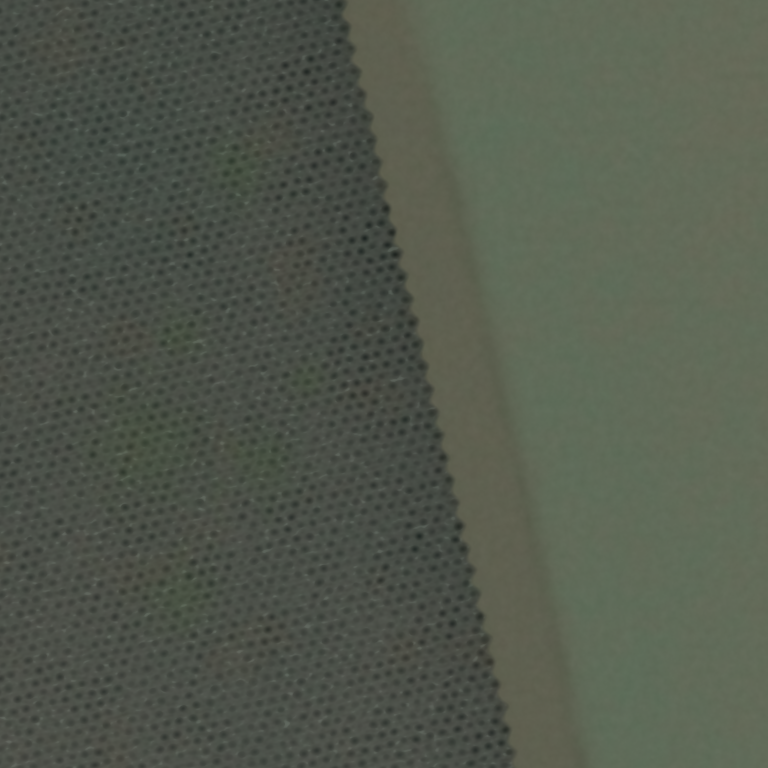
Reproduce this texture procedurally as a Shadertoy shader.

```glsl
// A dark perforated mesh with a toothed edge lies over a pale green sheet.
// A hexagonal lattice in a frame aligned with the slanted edge forms the holes;
// gradient noise adds the stains, the uneven weave and the fine grain.

vec2 hash2(vec2 p) {
    vec3 q = fract(p.xyx * vec3(0.1031, 0.1030, 0.0973));
    q += dot(q, q.yzx + 33.33);
    return fract((q.xx + q.yz) * q.zy);
}

float gradientAt(vec2 cell, vec2 offset) {
    return dot(hash2(cell) * 2.0 - 1.0, offset);
}

float gradientNoise(vec2 p) {
    vec2 i = floor(p), f = fract(p);
    vec2 u = f * f * f * (f * (f * 6.0 - 15.0) + 10.0);
    vec2 k = vec2(0.0, 1.0);
    return mix(mix(gradientAt(i, f), gradientAt(i + k.yx, f - k.yx), u.x),
               mix(gradientAt(i + k.xy, f - k.xy), gradientAt(i + 1.0, f - 1.0), u.x), u.y);
}

float fbm(vec2 p) {
    float sum = 0.0, gain = 1.0;
    for (int i = 0; i < 3; i++) {
        sum += gain * gradientNoise(p);
        p = mat2(1.6, 1.2, -1.2, 1.6) * p + 7.3;
        gain *= 0.5;
    }
    return sum;
}

// One rectangular lattice of soft holes; each has its own place and depth.
float holeLattice(vec2 p, vec2 pitch) {
    vec2 cell = floor(p / pitch + 0.5);
    vec2 random = hash2(cell + 200.0);
    vec2 d = p - cell * pitch + 0.0026 * (random.yx - 0.5);
    float r = length(d * vec2(0.92, 1.1)) / 0.0043;
    return (0.35 + 0.9 * random.x) * exp(-r * r);
}

// Warm band and green sheet, divided by a faint shadow line.
vec3 sheetColor(vec2 uv) {
    float seam = uv.x - (0.759 - 0.232 * uv.y + 0.032 * uv.y * (1.0 - uv.y));
    seam += 0.004 * gradientNoise(uv * 14.0);
    float cloud = fbm(uv * vec2(5.0, 4.0) + 3.0);
    float mottle = fbm(uv * 15.0 + 31.0);
    vec3 green = mix(vec3(0.374, 0.420, 0.348), vec3(0.390, 0.418, 0.348),
                     smoothstep(0.05, 0.4, seam + 0.2 * cloud));
    green += vec3(-0.016, 0.005, 0.002) * cloud + vec3(-0.016, 0.007, 0.004) * mottle;
    vec3 band = vec3(0.371, 0.376, 0.314) + vec3(0.008, 0.002, -0.004) * mottle;
    vec3 col = mix(band, green, smoothstep(-0.025, 0.04, seam));
    float line = exp(-pow((seam + 0.002) / 0.011, 2.0));
    float wear = 0.8 + 0.9 * gradientNoise(uv * 11.0 + 5.0);
    return col - 0.022 * line * wear * smoothstep(1.0, 0.75, uv.y);
}

vec3 meshColor(vec2 uv, vec2 p) {
    // Two lattices, offset by half a pitch, make the hexagonal weave.
    vec2 pitch = vec2(0.0174, 0.0303);
    vec2 q = p + vec2(0.005, 0.0) + 0.0028 * vec2(gradientNoise(uv * 32.0), gradientNoise(uv * 32.0 + 50.0));
    float hole = max(holeLattice(q, pitch), holeLattice(q + 0.5 * pitch, pitch));
    float nearEdge = smoothstep(-0.17, 0.0, p.x);
    float cloud = fbm(uv * 4.0 + 11.0);

    // Broad light, then cool and brown drifts.
    vec3 col = mix(vec3(0.294, 0.308, 0.279), vec3(0.274, 0.292, 0.264), uv.y);
    col -= vec3(0.024, 0.022, 0.019) * nearEdge;
    col += vec3(0.016, 0.007, 0.006) * cloud;
    vec2 cool = uv - vec2(0.18, 0.8);
    col += vec3(-0.009, 0.002, 0.001) * exp(-dot(cool, cool) * 35.0);

    // Green and brown stains: centre and radius.
    vec3 stains[6] = vec3[6](vec3(0.345, 0.395, 0.04), vec3(0.235, 0.225, 0.045),
                            vec3(0.40, 0.505, 0.025), vec3(0.235, 0.565, 0.03),
                            vec3(0.19, 0.42, 0.07), vec3(0.31, 0.78, 0.04));
    for (int i = 0; i < 6; i++) {
        vec2 d = (uv - stains[i].xy) / stains[i].z;
        float ragged = 1.0 + 1.2 * gradientNoise(uv * 30.0);
        col += vec3(-0.008, 0.009, -0.020) * exp(-dot(d, d) * ragged);
    }
    col += vec3(0.008, -0.002, -0.008) * smoothstep(0.1, 0.5, fbm(uv * 9.0 + 70.0));

    // Holes deepen by the edge; broken threads catch the light in specks.
    float weave = max(0.3, 1.0 + 0.9 * fbm(uv * 14.0));
    col -= vec3(0.072, 0.068, 0.061) * hole * weave * (0.85 + 0.3 * nearEdge);
    float thread = gradientNoise(p * vec2(70.0, 150.0)) + 0.8 * gradientNoise(p * vec2(130.0, 190.0) + 40.0);
    float lit = 1.0 - smoothstep(0.0, 0.4, hole);
    float glint = lit * (0.5 + 1.0 * thread) + 1.2 * lit * smoothstep(0.25, 0.7, thread);
    return col + vec3(0.033, 0.037, 0.035) * glint;
}

void mainImage(out vec4 fragColor, in vec2 fragCoord) {
    vec2 uv = fragCoord / iResolution.xy;

    // Frame of the edge: x crosses it, y follows it.
    vec2 along = normalize(vec2(-0.228, 1.0));
    vec2 rel = uv - vec2(0.527, 0.641);
    vec2 p = vec2(dot(rel, vec2(along.y, -along.x)), dot(rel, along));

    // Toothed boundary with a narrow contact shadow.
    float wave = cos(6.28318 * p.y / 0.0303);
    float tooth = 0.0036 * wave + 0.005 * gradientNoise(uv * 32.0);
    float edge = p.x - tooth;
    float blur = 0.0036 + 0.5 / iResolution.y;
    vec3 sheet = sheetColor(uv) - 0.012 * exp(-max(edge, 0.0) / 0.006);
    vec3 mesh = meshColor(uv, p);
    mesh -= vec3(0.012, 0.016, 0.022) * (0.9 + 0.5 * wave) * smoothstep(-0.022, 0.0, edge);
    vec3 col = mix(mesh, sheet, smoothstep(-blur, blur, edge));

    // Soft grain in light and tint.
    col += 0.016 * fbm(uv * 85.0) + 0.006 * gradientNoise(uv * vec2(30.0, 55.0) + 17.0);
    col += vec3(0.010, -0.004, 0.004) * gradientNoise(uv * 45.0 + 90.0);
    fragColor = vec4(col, 1.0);
}
```
